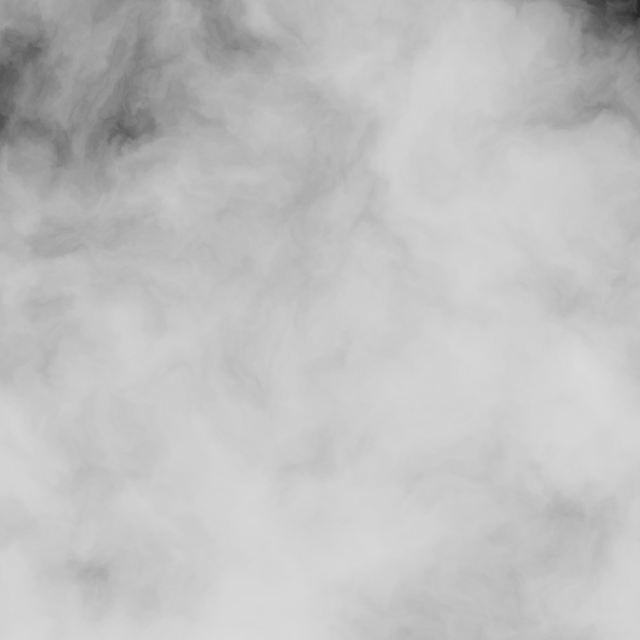
Give the GLSL for this texture, as a WebGL 2 fragment shader.

```glsl
#version 300 es
precision highp float;
// Soft grey mist with billowing patches that thickens to shadow at the upper corners.

#define CLOUD_SCALE 3.0     // largest billows across the canvas
#define OCTAVES 7
#define GAIN 0.57           // strength of fine mottling
#define WARP 0.10           // how far billows are bent
#define CONTRAST 1.75       // depth of the patches
#define PEAK_LIGHT 0.87     // brightest grey the mist approaches
#define HAZE 0.068          // average darkening of the open mist
#define LEFT_SHADE 1.40     // broad shadow, upper left
#define CORNER_SHADE 2.10   // tight shadow, upper right
#define TOP_SHADE 0.30      // faint shadow along the top

uniform vec2 u_resolution;
out vec4 fragColor;

// Integer hash giving a vector in [-1, 1] for each lattice cell.
vec2 hashGradient(vec2 cell) {
    uvec2 v = uvec2(ivec2(cell)) * 1664525u + 1013904223u;
    v.x += v.y * 1664525u;
    v.y += v.x * 1664525u;
    v ^= v >> 16u;
    v.x += v.y * 1664525u;
    v.y += v.x * 1664525u;
    v ^= v >> 16u;
    return vec2(v & 65535u) / 32767.5 - 1.0;
}

float gradientNoise(vec2 p) {
    vec2 cell = floor(p);
    vec2 f = p - cell;
    vec2 blend = f * f * f * (f * (f * 6.0 - 15.0) + 10.0);
    vec2 e = vec2(1.0, 0.0);
    float a = dot(hashGradient(cell), f);
    float b = dot(hashGradient(cell + e.xy), f - e.xy);
    float c = dot(hashGradient(cell + e.yx), f - e.yx);
    float d = dot(hashGradient(cell + e.xx), f - e.xx);
    return mix(mix(a, b, blend.x), mix(c, d, blend.x), blend.y);
}

// Layered noise; each octave is turned to hide the lattice.
float cloudNoise(vec2 p) {
    const mat2 turn = mat2(0.8, 0.6, -0.6, 0.8);
    float sum = 0.0;
    float amplitude = 1.0;
    for (int i = 0; i < OCTAVES; i++) {
        sum += amplitude * gradientNoise(p);
        p = turn * p * 2.03 + vec2(17.3, 9.1);
        amplitude *= GAIN;
    }
    return sum;
}

// Large-scale shadow, added to the logarithm of the mist's thickness.
float shadow(vec2 p) {
    float leftDistance = length((p - vec2(0.0, 0.95)) * vec2(0.9, 1.35));
    float cornerDistance = length(p - vec2(1.0));
    return LEFT_SHADE * smoothstep(0.75, 0.0, leftDistance)
         + CORNER_SHADE * exp(-cornerDistance / 0.17)
         + TOP_SHADE * smoothstep(0.55, 1.0, p.y);
}

void main() {
    vec2 uv = gl_FragCoord.xy / u_resolution;
    vec2 p = uv * CLOUD_SCALE + vec2(5.2, 11.7);

    // Bend the billows and the shadow edges with a gentle drift.
    vec2 drift = vec2(cloudNoise(p + 31.0), cloudNoise(p + 67.0));
    float billows = cloudNoise(p + drift * WARP * CLOUD_SCALE);

    // Thicker mist darkens exponentially, leaving soft, even highlights.
    float thickness = exp(shadow(uv + drift * WARP * 0.5) - CONTRAST * billows);
    float grey = max(PEAK_LIGHT - HAZE * thickness, 0.16);
    fragColor = vec4(vec3(grey), 1.0);
}
```
